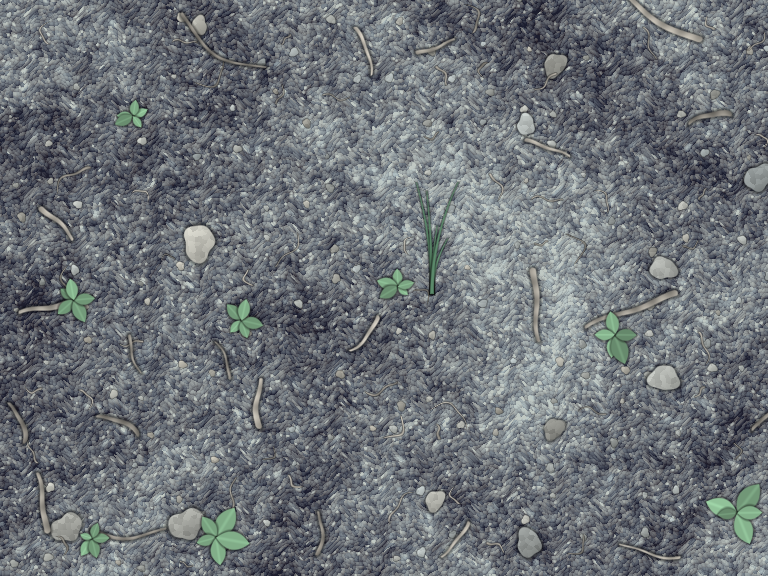
Write a Shadertoy shader that draws this texture.

```glsl
const vec3 SOIL_DARK = vec3(0.19, 0.19, 0.24);
const vec3 SOIL_LIGHT = vec3(0.67, 0.71, 0.71);
const vec3 STRAW = vec3(0.70, 0.68, 0.64);
const vec3 STONE = vec3(0.66, 0.68, 0.67);
const vec3 LEAF = vec3(0.53, 0.71, 0.56);
const vec3 BLADE = vec3(0.36, 0.54, 0.42);
const vec2 LIGHT_DIR = vec2(-0.55, 0.83);
const vec2 TUFT_ROOT = vec2(0.75, 0.49);
const float MEAN_TONE = 0.44;
const float PATCH_CONTRAST = 0.20;
const float GRAIN_CONTRAST = 0.19;
const float SHADOW = 0.45;

vec2 hash2(vec2 p) {
    vec3 q = fract(p.xyx * vec3(0.1031, 0.1030, 0.0973));
    q += dot(q, q.yzx + 33.33);
    return fract((q.xx + q.yz) * q.zy);
}

mat2 rotate(float a) { return mat2(cos(a), -sin(a), sin(a), cos(a)); }

// xy: offset from the nearest grain centre, z: distance, w: grain id
vec4 cellular(vec2 p) {
    vec2 cell = floor(p);
    vec4 best = vec4(0.0, 0.0, 9.0, 0.0);
    for (int j = -1; j <= 1; j++)
    for (int i = -1; i <= 1; i++) {
        vec2 id = cell + vec2(i, j);
        vec2 offset = p - id - hash2(id);
        float d = length(offset);
        if (d < best.z) best = vec4(offset, d, hash2(id + 57.0).x);
    }
    return best;
}

// Broad damp and dry areas from warped, layered sines
float patches(vec2 p) {
    float sum = 0.0, amp = 1.0;
    p = p * 4.0 + 1.7;
    for (int i = 0; i < 5; i++) {
        p += 0.6 * sin(p.yx * 1.3 + float(i));
        sum += amp * sin(p.x) * sin(p.y + 0.8);
        p = rotate(0.9) * p * 1.8;
        amp *= 0.72;
    }
    return sum;
}

vec3 soil(vec2 p) {
    float tone = MEAN_TONE + PATCH_CONTRAST * patches(p);
    float scale = 15.0, tint = 0.0;
    vec2 warped = p + 0.006 * sin(p.yx * 61.0) + 0.003 * sin(p.yx * 143.0 + 2.0);
    for (int i = 0; i < 4; i++) {
        vec4 c = cellular(warped * scale + 19.0 * float(i));
        float fine = float(i) / 3.0;
        float grain = 1.1 * (0.45 - c.z) + fine * (1.5 * (c.w - 0.5) + dot(c.xy, LIGHT_DIR));
        tone += GRAIN_CONTRAST * (0.8 + 0.6 * fine) * grain;
        tone += 0.35 * fine * smoothstep(0.95, 0.97, c.w) * smoothstep(0.6, 0.2, c.z);
        tint = c.w - 0.5;
        scale *= 2.2;
    }
    vec3 col = mix(SOIL_DARK, SOIL_LIGHT, clamp(tone, -0.15, 1.15));
    return col + tint * vec3(0.03, 0.0, -0.03);
}

// Lays a shape with a soft contact shadow over the ground
void cover(inout vec3 col, vec3 paint, float d, float size, float px) {
    col *= 1.0 - SHADOW * smoothstep(size, 0.0, d);
    col = mix(col, paint, smoothstep(px, -px, d));
}

void stones(inout vec3 col, vec2 p, float cell, float radius, float chance, float px) {
    for (int k = 0; k < 9; k++) {
        vec2 id = floor(p / cell) + vec2(k % 3 - 1, k / 3 - 1);
        vec2 h = hash2(id + 7.0 + 100.0 * cell), g = hash2(id + 31.0);
        if (g.x > chance) continue;
        vec2 q = rotate(6.3 * h.x) * (p - (id + 0.2 + 0.6 * h) * cell);
        float r = radius * (0.5 + 0.5 * g.y), a = atan(q.y, q.x);
        float d = length(q * vec2(1.0, 1.3)) - r * (1.0 + 0.10 * sin(3.0 * a + 9.0 * h.y) + 0.05 * sin(5.0 * a));
        float shade = 0.8 + 0.3 * h.y + 0.14 * dot(p - (id + 0.2 + 0.6 * h) * cell, LIGHT_DIR) / r;
        shade += 0.16 * (cellular(p * 110.0).w - 0.5);
        cover(col, (STONE + vec3(0.05, 0.0, -0.05) * (h.x - 0.3)) * shade, d, 0.3 * r, px);
    }
}

void straws(inout vec3 col, vec2 p, float cell, float halfLen, float width, float curl, float chance, float px) {
    for (int k = 0; k < 9; k++) {
        vec2 id = floor(p / cell) + vec2(k % 3 - 1, k / 3 - 1);
        vec2 h = hash2(id + 11.0 + 200.0 * cell), g = hash2(id + 71.0 * cell + 43.0);
        if (g.x > chance) continue;
        vec2 q = rotate(6.3 * fract(7.0 * h.x + g.y)) * (p - (id + 0.2 + 0.6 * h) * cell);
        float len = halfLen * (0.3 + 0.7 * g.y * g.y);
        q.y += curl * ((h.x - 0.5) * q.x * q.x / len + 0.1 * len * sin(3.5 * q.x / len + 6.0 * h.y));
        float w = width * (0.4 + 0.6 * h.y) * (1.0 - 0.3 * q.x / len);
        float d = length(vec2(max(abs(q.x) - len, 0.0), q.y)) - w;
        float shade = 0.72 + 0.38 * h.x + 0.1 * sin(q.x * 190.0) + 0.1 * q.y / w;
        cover(col, STRAW * shade, d, 1.5 * width, px);
    }
}

void sprouts(inout vec3 col, vec2 p, float cell, float chance, float px) {
    for (int k = 0; k < 9; k++) {
        vec2 id = floor(p / cell) + vec2(k % 3 - 1, k / 3 - 1);
        vec2 h = hash2(id + 5.0), g = hash2(id + 83.0);
        if (g.x > chance) continue;
        vec2 q = p - (id + 0.2 + 0.6 * h) * cell;
        for (int n = 0; n < 5; n++) {
            vec2 r = hash2(id * 3.0 + float(n) + 17.0);
            vec2 l = rotate(6.3 * h.x + 1.26 * float(n) + 0.9 * r.x) * q;
            float len = (0.025 + 0.035 * g.y) * (0.6 + 0.6 * r.y), t = l.x / len;
            float d = max(abs(l.y) - 0.27 * len * 4.0 * t * (1.0 - t), abs(l.x - 0.5 * len) - 0.5 * len);
            float vein = smoothstep(0.08, 0.0, abs(l.y) / len);
            cover(col, LEAF * (0.75 + 0.35 * r.x + 0.1 * vein), d, 0.006, px);
        }
    }
}

void grass(inout vec3 col, vec2 p, float px) {
    for (int n = 0; n < 5; n++) {
        vec2 r = hash2(vec2(n, 29)), q = p - TUFT_ROOT;
        float height = 0.09 + 0.12 * r.x, t = q.y / height;
        q.x -= (float(n) - 1.5) * 0.018 * t * t;
        float d = max(abs(q.x) - 0.003 * (1.0 - 0.8 * t), abs(q.y - 0.5 * height) - 0.5 * height);
        cover(col, BLADE * (0.9 + 0.3 * r.y), d, 0.004, px);
    }
}

void mainImage(out vec4 fragColor, in vec2 fragCoord) {
    vec2 p = fragCoord / iResolution.y;
    float px = 1.0 / iResolution.y;
    vec3 col = soil(p);
    stones(col, p, 0.055, 0.009, 0.30, px);
    stones(col, p, 0.21, 0.034, 0.36, px);
    straws(col, p, 0.09, 0.035, 0.0018, 1.6, 0.35, px);
    straws(col, p, 0.17, 0.11, 0.0045, 0.5, 0.50, px);
    grass(col, p, px);
    sprouts(col, p, 0.30, 0.45, px);
    fragColor = vec4(clamp(col, 0.0, 1.0), 1.0);
}
```
